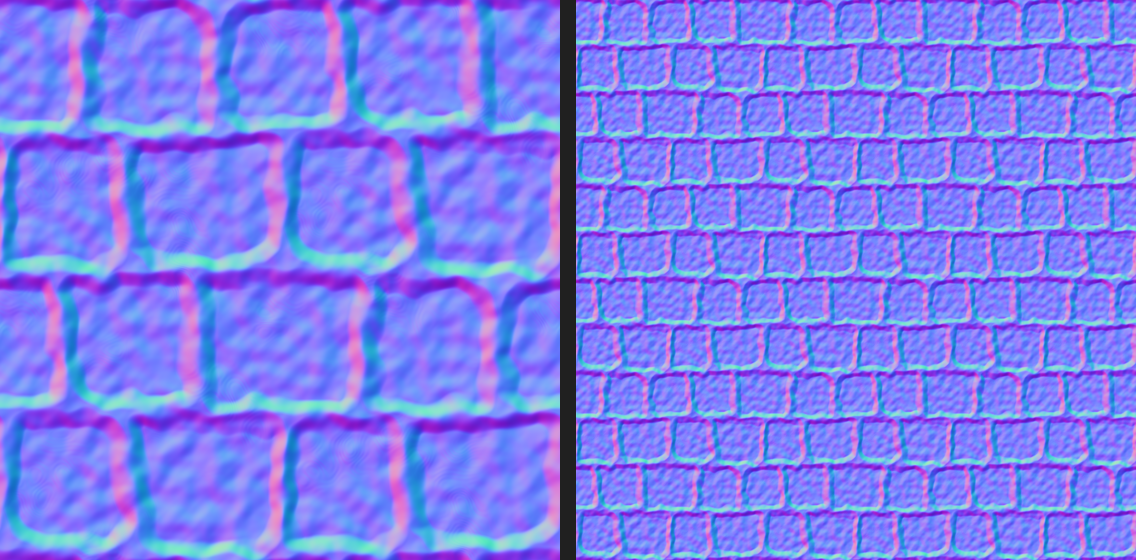
Left, the tile; right, the same tile 3 across and 3 down.
Give the GLSL for this texture map, as a three.js fragment shader.

```glsl
// Tangent-space normal map of worn cobbles in four staggered courses of four stones.
// Each stone is a rounded box with a soft bevel; wrapped noise warps and roughens it,
// and the slope of the height field becomes colour. Half-tile diagonal shifts repeat.

varying vec2 vUv;

const float TILE = 768.0;            // layout units across the canvas
const float COURSE = 192.0;          // height of one course
const float COURSE_SHIFT = 9.0;      // first joint lies this far above the top edge
const float BEVEL = 25.0;            // mean width of the sloping rim
const float BEVEL_WEAR = 10.0;       // how much that width varies
const float RIM_HEIGHT = 17.0;
const float JOINT_WAVE = 6.0;        // slow swell of the bed joints
const float WOBBLE = 13.0;           // coarse and fine unevenness of outlines
const float FINE_WOBBLE = 6.0;
const float LUMPS = 6.5;             // surface relief, coarse to fine
const float STREAKS = 3.4;
const float GRAIN = 1.0;
const float CONTOURS = 0.07;         // faint terraced swirls
const float CONTOUR_DENSITY = 45.0;
const float SLOPE_STEP = 2.2;        // larger is softer

// Upright joints of even and odd courses, and how far each leans over its course.
const vec4 JOINTS_EVEN = vec4(117.0, 298.0, 473.0, 654.0);
const vec4 JOINTS_ODD = vec4(7.0, 177.0, 391.0, 564.0);
const vec4 LEAN_EVEN = vec4(-12.0, 4.0, 20.0, 2.0);
const vec4 LEAN_ODD = vec4(-12.0, 14.0, 3.0, 18.0);

// Corner radii of the four stones in each kind of course.
const vec4 TOP_LEFT_EVEN = vec4(24.0, 62.0, 24.0, 26.0);
const vec4 TOP_RIGHT_EVEN = vec4(52.0, 26.0, 28.0, 36.0);
const vec4 LOW_LEFT_EVEN = vec4(34.0, 34.0, 48.0, 28.0);
const vec4 LOW_RIGHT_EVEN = vec4(26.0, 34.0, 26.0, 28.0);
const vec4 TOP_LEFT_ODD = vec4(36.0, 25.0, 32.0, 26.0);
const vec4 TOP_RIGHT_ODD = vec4(28.0, 40.0, 48.0, 26.0);
const vec4 LOW_LEFT_ODD = vec4(26.0, 36.0, 58.0, 40.0);
const vec4 LOW_RIGHT_ODD = vec4(42.0, 62.0, 50.0, 34.0);

float pick(vec4 values, float id) {
  return dot(values, vec4(equal(vec4(0.0, 1.0, 2.0, 3.0), vec4(id))));
}

// Unit vector of a lattice point, wrapped over the tile and its half-tile diagonal.
// Working from cell centres keeps the wrapped indices exact.
vec2 latticeGradient(vec2 cell, float count) {
  float halfCount = 0.5 * count;
  float k = floor((cell.y + 0.5) / halfCount);
  cell -= k * halfCount;
  cell.x = floor(mod(cell.x + 0.5, count));
  float turn = fract(sin(dot(vec3(cell, count), vec3(127.1, 311.7, 74.7))) * 4375.85);
  return vec2(cos(6.2831853 * turn), sin(6.2831853 * turn));
}

// Gradient noise around zero with an even number of cells across the tile.
float noise(vec2 p, float count) {
  p *= count / TILE;
  vec2 i = floor(p), f = p - i;
  vec2 s = f * f * f * (f * (f * 6.0 - 15.0) + 10.0);
  vec2 e = vec2(1.0, 0.0);
  float a = dot(latticeGradient(i, count), f);
  float b = dot(latticeGradient(i + e.xy, count), f - e.xy);
  float c = dot(latticeGradient(i + e.yx, count), f - e.yx);
  float d = dot(latticeGradient(i + e.xx, count), f - e.xx);
  return mix(mix(a, b, s.x), mix(c, d, s.x), s.y);
}

// Signed distance to the stone holding p, negative inside; y runs down.
float stoneDistance(vec2 p) {
  float level = (p.y + COURSE_SHIFT) / COURSE;
  float course = floor(level);
  float v = level - course - 0.5;
  bool odd = mod(course, 2.0) > 0.5;

  vec4 joints = odd ? JOINTS_ODD + LEAN_ODD * v : JOINTS_EVEN + LEAN_EVEN * v;
  float x = mod(p.x - 0.5 * TILE * floor(course / 2.0) - joints.x, TILE);
  vec4 starts = joints - joints.x;
  float id = dot(step(starts.yzw, vec3(x)), vec3(1.0));
  float start = pick(starts, id);
  float end = pick(vec4(starts.yzw, TILE), id);

  vec2 c = vec2(x - 0.5 * (start + end), v * COURSE);
  vec4 top = odd ? (c.x < 0.0 ? TOP_LEFT_ODD : TOP_RIGHT_ODD)
                 : (c.x < 0.0 ? TOP_LEFT_EVEN : TOP_RIGHT_EVEN);
  vec4 low = odd ? (c.x < 0.0 ? LOW_LEFT_ODD : LOW_RIGHT_ODD)
                 : (c.x < 0.0 ? LOW_LEFT_EVEN : LOW_RIGHT_EVEN);
  float radius = pick(c.y < 0.0 ? top : low, id);
  vec2 q = abs(c) - 0.5 * vec2(end - start, COURSE) + radius;
  return min(max(q.x, q.y), 0.0) + length(max(q, 0.0)) - radius;
}

float height(vec2 p) {
  // Outline: swelling joints, uneven edges, rims worn to varying widths
  vec2 w = p;
  w.y -= JOINT_WAVE * cos(6.2831853 * ((p.x + p.y) / TILE - 0.386));
  w += WOBBLE * vec2(noise(p, 10.0), noise(p.yx, 14.0));
  w += FINE_WOBBLE * vec2(noise(p, 26.0), noise(p.yx, 30.0));
  float bevel = BEVEL + BEVEL_WEAR * noise(p, 18.0);
  float h = RIM_HEIGHT * smoothstep(0.0, bevel, -stoneDistance(w));

  // Surface: lumps, diagonal streaks and grain
  h += LUMPS * noise(p, 22.0);
  h += STREAKS * noise(vec2(2.0 * (p.x + p.y), p.y - p.x), 12.0);
  h += GRAIN * noise(p, 44.0);

  // Patches of fine contour lines
  float patches = smoothstep(0.05, 0.35, noise(p, 8.0));
  return h + CONTOURS * patches * sin(CONTOUR_DENSITY * noise(p, 20.0));
}

void main() {
  vec2 p = vec2(vUv.x, 1.0 - vUv.y) * TILE;
  vec2 e = vec2(SLOPE_STEP, 0.0);
  vec2 slope = vec2(height(p + e.xy) - height(p - e.xy),
                    height(p + e.yx) - height(p - e.yx)) / (2.0 * SLOPE_STEP);
  vec3 normal = normalize(vec3(-slope, 1.0));
  gl_FragColor = vec4(0.5 + 0.5 * normal, 1.0);
}
```
